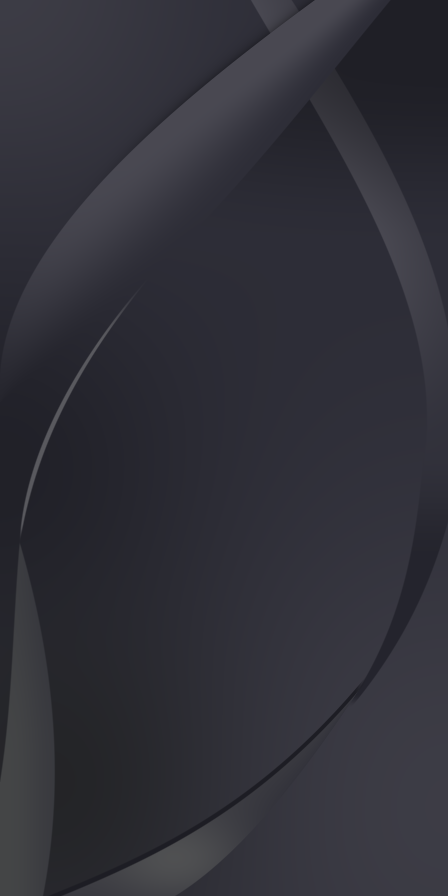
Reproduce this background procedurally as a Shadertoy shader.

```glsl
// Dark slate backdrop with soft satin ribbons curling around an open centre.

const vec3 SLATE = vec3(0.173, 0.173, 0.212);
const vec3 MIST  = vec3(0.238, 0.236, 0.272);
const vec3 INK   = vec3(0.122, 0.122, 0.150);
const vec3 SOOT  = vec3(0.135, 0.138, 0.146);
const vec3 SATIN = vec3(0.285, 0.282, 0.318);
const vec3 ASH   = vec3(0.265, 0.270, 0.275);
const vec3 SHEEN = vec3(0.350, 0.350, 0.370);

// Cubic passing through four values v placed at the knots k.
float curve(vec4 k, vec4 v, float t) {
    float sum = 0.0;
    for (int i = 0; i < 4; i++) {
        float weight = 1.0;
        for (int j = 0; j < 4; j++) {
            if (j != i) weight *= (t - k[j]) / (k[i] - k[j]);
        }
        sum += v[i] * weight;
    }
    return sum;
}

// Smooth coverage of the span from low to high.
float between(float low, float high, float v, float soft) {
    return smoothstep(-soft, soft, v - low) * smoothstep(-soft, soft, high - v);
}

float glow(vec2 p, vec2 centre, vec2 radius) {
    vec2 d = (p - centre) / radius;
    return exp(-dot(d, d));
}

vec3 backdrop(vec2 p) {
    vec3 col = SLATE;
    col = mix(col, MIST, glow(p, vec2(0.0, 2.05), vec2(0.45, 0.5)));
    col = mix(col, MIST, glow(p, vec2(1.0, 0.2), vec2(0.65, 0.7)));
    col = mix(col, INK, 0.9 * glow(p, vec2(0.0, 0.95), vec2(0.4, 0.42)));
    return mix(col, SOOT, 0.9 * glow(p, vec2(0.12, 0.25), vec2(0.35, 0.4)));
}

// Ribbon falling along the right side.
vec3 rightRibbon(vec3 col, vec2 p, float soft) {
    float inner = curve(vec4(2.0, 1.766, 1.349, 0.958), vec4(0.56, 0.698, 0.901, 0.945), p.y);
    float outer = curve(vec4(2.0, 1.74, 1.427, 0.958), vec4(0.651, 0.81, 0.956, 1.005), p.y);
    float across = clamp((p.x - inner) / (outer - inner), 0.0, 1.0);
    float fade = smoothstep(0.92, 1.5, p.y);
    vec3 satin = mix(SATIN, MIST, 0.75 * across);
    return mix(col, satin, between(inner, outer, p.x, soft) * fade);
}

// Shaded turn where the right ribbon folds toward the bottom.
vec3 darkFold(vec3 col, vec2 p, float soft) {
    float inner = curve(vec4(0.958, 0.776, 0.594, 0.438), vec4(0.943, 0.919, 0.867, 0.786), p.y);
    float outer = curve(vec4(0.854, 0.698, 0.542, 0.424), vec4(1.005, 0.953, 0.872, 0.786), p.y);
    float range = smoothstep(0.42, 0.45, p.y) * (1.0 - smoothstep(0.75, 1.0, p.y));
    return mix(col, vec3(0.142, 0.142, 0.176), between(inner, outer, p.x, soft) * range);
}

// Ribbon sweeping to the lower left, with a dark upper lip.
vec3 lowerRibbon(vec3 col, vec2 p, float soft) {
    float top = curve(vec4(0.13, 0.391, 0.651, 0.807), vec4(0.0, 0.122, 0.307, 0.469), p.x);
    float base = curve(vec4(0.391, 0.521, 0.651, 0.807), vec4(0.0, 0.104, 0.25, 0.469), p.x);
    float range = 1.0 - smoothstep(0.79, 0.82, p.x);
    float depth = clamp((top - p.y) / max(top - base, 0.01), 0.0, 1.0);
    vec3 satin = mix(vec3(0.225, 0.225, 0.25), SLATE, 0.5 * depth);
    satin = mix(satin, vec3(0.31, 0.313, 0.32), glow(p, vec2(0.39, 0.085), vec2(0.16, 0.1)));
    col = mix(col, satin, between(base, top, p.y, soft) * range);
    return mix(col, vec3(0.115, 0.115, 0.14), between(top - 0.003, top + 0.009, p.y, soft) * range);
}

// Wide band crossing the top, melting into the backdrop below it.
vec3 topBand(vec3 col, vec3 ground, vec2 p, float soft) {
    float upper = curve(vec4(2.0, 1.753, 1.44, 1.167), vec4(0.703, 0.391, 0.104, 0.0), p.y);
    float lower = curve(vec4(2.0, 1.714, 1.388, 1.102), vec4(0.872, 0.638, 0.339, 0.0), p.y);
    float shadow = exp(-max(upper - p.x, 0.0) / 0.018) * smoothstep(1.45, 1.85, p.y);
    col *= 1.0 - 0.3 * shadow;
    float across = clamp((p.x - upper) / max(lower - upper, 0.01), 0.0, 1.0);
    float fadeStart = mix(0.05, 0.4, smoothstep(1.5, 2.0, p.y));
    float light = (1.0 - smoothstep(fadeStart, 1.0, across)) * smoothstep(1.0, 1.65, p.y);
    return mix(col, mix(ground, SATIN, light), between(upper, lower, p.x, soft));
}

// Thin bright crease curving down the left side.
vec3 crease(vec3 col, vec2 p, float soft) {
    float x = curve(vec4(1.388, 1.219, 1.049, 0.789), vec4(0.339, 0.211, 0.117, 0.044), p.y);
    float t = clamp((1.388 - p.y) / 0.6, 0.0, 1.0);
    float halfWidth = 0.0075 * sqrt(t) * (1.0 - pow(t, 5.0));
    float range = smoothstep(0.0, 0.25, t) * (1.0 - smoothstep(0.93, 1.0, t));
    return mix(col, SHEEN, between(x - halfWidth, x + halfWidth, p.x, soft) * range);
}

// Leaf-shaped fold at the lower left.
vec3 leaf(vec3 col, vec2 p, float soft) {
    float left = curve(vec4(0.789, 0.594, 0.438, 0.255), vec4(0.044, 0.031, 0.021, 0.0), p.y);
    float right = curve(vec4(0.789, 0.568, 0.307, 0.0), vec4(0.044, 0.096, 0.122, 0.096), p.y);
    left = p.y < 0.255 ? -0.1 : left;
    float range = 1.0 - smoothstep(0.78, 0.795, p.y);
    float light = 1.0 - 0.45 * smoothstep(0.02, 0.13, p.x) - 0.3 * smoothstep(0.3, 0.79, p.y);
    return mix(col, mix(SLATE, ASH, light), between(left, right, p.x, soft) * range);
}

void mainImage(out vec4 fragColor, in vec2 fragCoord) {
    vec2 p = fragCoord / iResolution.xy * vec2(1.0, 2.0);
    float soft = 1.0 / iResolution.x;
    vec3 ground = backdrop(p);
    vec3 col = rightRibbon(ground, p, soft);
    col = darkFold(col, p, soft);
    col = lowerRibbon(col, p, soft);
    col = topBand(col, ground, p, soft);
    col = crease(col, p, soft);
    col = leaf(col, p, soft);
    fragColor = vec4(col, 1.0);
}
```
